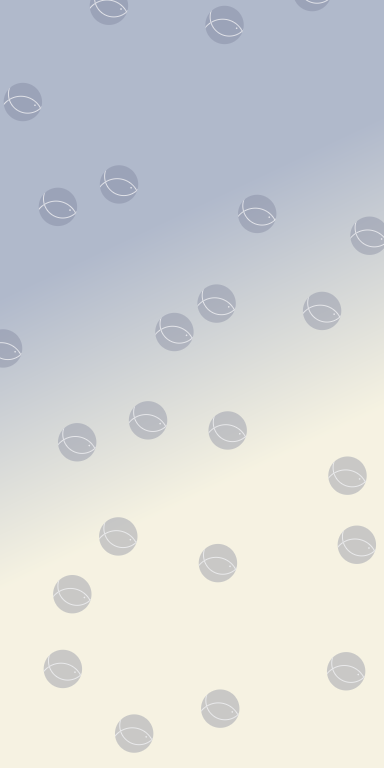
Write a WebGL 2 fragment shader that draws this background.

```glsl
#version 300 es
precision highp float;
// Slanted dusk-blue to cream gradient with scattered translucent discs, each crossed by two fine arcs.

uniform vec2 u_resolution;
out vec4 fragColor;

// Sine-free hash: two values in 0..1 per cell
vec2 hash22(vec2 p) {
    vec3 q = fract(p.xyx * vec3(0.1031, 0.1030, 0.0973));
    q += dot(q, q.yzx + 33.33);
    return fract((q.xx + q.yz) * q.zy);
}

// Smoothed coverage of the inside of a shape, from its signed distance
float coverage(float dist, float pixel) {
    return clamp(0.5 - dist / pixel, 0.0, 1.0);
}

// Thin circular outline
float ring(vec2 p, vec2 center, float radius, float pixel) {
    return coverage(abs(length(p - center) - radius) - 0.025, pixel);
}

void main() {
    // Canvas width is 1
    vec2 uv = gl_FragCoord.xy / u_resolution.x;
    float height = u_resolution.y / u_resolution.x;

    // Slanted gradient, flat at both ends
    float blend = clamp((uv.y / height * 2.0 - 0.475 * uv.x - 0.464) / 0.76, 0.0, 1.0);
    vec3 color = mix(vec3(0.963, 0.950, 0.885), vec3(0.690, 0.725, 0.797), blend);

    // One jittered disc per cell of a 4 by 6 grid
    const float discRadius = 0.05;
    float pixel = 1.0 / (u_resolution.x * discRadius);
    for (int i = 0; i < 24; i++) {
        vec2 cell = vec2(i % 4, i / 4);
        vec2 spot = (cell + 0.08 + 0.84 * hash22(cell + 17.0)) / vec2(4.0, 6.0);
        spot = 0.5 + (spot - 0.5) * 1.05;
        vec2 p = (uv - spot * vec2(1.0, height)) / discRadius;

        float disc = coverage(length(p) - 1.0, pixel);
        color = mix(color, vec3(0.46, 0.48, 0.58), 0.35 * disc);

        // Crossing arcs and a small dot, clipped to the disc
        float lines = max(ring(p, vec2(-0.10, -0.85), 1.15, pixel),
                          ring(p, vec2(0.25, 0.42), 1.0, pixel));
        lines = max(lines, coverage(length(p - vec2(0.63, -0.17)) - 0.04, pixel));
        color = mix(color, vec3(0.95, 0.95, 0.96), 0.8 * lines * disc);
    }

    fragColor = vec4(color, 1.0);
}
```
